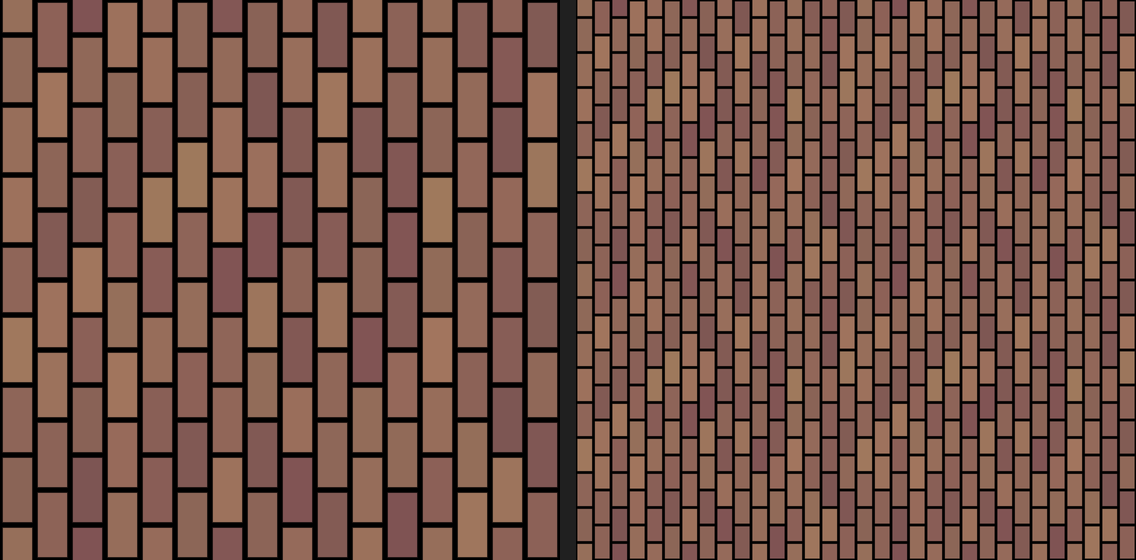
Left: one tile. Right: repeated 2 by 2.
Write a WebGL 2 fragment shader that draws this pattern.

```glsl
#version 300 es
precision highp float;
// Upright running-bond bricks: flat earthy rectangles in columns with black joints,
// every other column shifted by half a brick. Each wrapped brick index is hashed
// into a tone from plum to tan, so the sheet tiles on all sides.

#define COLUMNS 16.0
#define ROWS 8.0
#define COLUMN_SHIFT 0.5
#define JOINT_WIDTH 0.00977
#define HUE_DRIFT 0.014
#define JOINT_COLOR vec3(0.0)
#define PLUM vec3(0.492, 0.328, 0.325)
#define TAN vec3(0.630, 0.470, 0.365)

uniform vec2 u_resolution;
out vec4 fragColor;

// Integer hash giving two values in 0..1
vec2 hash2(vec2 cell) {
    uvec2 q = uvec2(cell) + uvec2(37u, 11u);
    uint h = q.x * 1597334677u ^ q.y * 3812015801u;
    h = (h ^ (h >> 16)) * 2246822519u;
    h = (h ^ (h >> 13)) * 3266489917u;
    h ^= h >> 16;
    return vec2(h & 65535u, h >> 16) / 65535.0;
}

// Signed distance to an axis-aligned box
float boxDistance(vec2 p, vec2 halfSize) {
    vec2 d = abs(p) - halfSize;
    return length(max(d, 0.0)) + min(max(d.x, d.y), 0.0);
}

// Tone along the plum-tan ramp, with a slight red-green drift
vec3 brickColor(vec2 cell) {
    vec2 rnd = hash2(cell);
    float drift = (rnd.y - 0.5) * HUE_DRIFT;
    return mix(PLUM, TAN, rnd.x) + drift * vec3(-1.0, 1.0, -0.4);
}

void main() {
    vec2 uv = gl_FragCoord.xy / u_resolution;
    vec2 count = vec2(COLUMNS, ROWS);
    float pixel = 1.0 / min(u_resolution.x, u_resolution.y);

    // Brick grid, with even columns shifted
    vec2 grid = uv * count;
    float isEven = 1.0 - mod(floor(grid.x), 2.0);
    grid.y += COLUMN_SHIFT * isEven;
    vec2 cell = mod(floor(grid), count);

    // Brick shape in canvas units
    vec2 local = (fract(grid) - 0.5) / count;
    float dist = boxDistance(local, 0.5 / count - 0.5 * JOINT_WIDTH);
    float coverage = clamp(0.5 - dist / pixel, 0.0, 1.0);

    fragColor = vec4(mix(JOINT_COLOR, brickColor(cell), coverage), 1.0);
}
```
